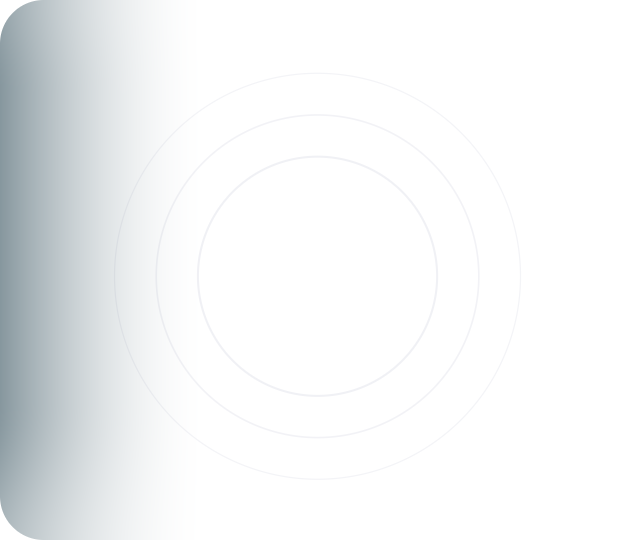
Reproduce this background procedurally as a Shadertoy shader.

```glsl
#define CORNER_RADIUS 0.081
#define SHADE_WIDTH 0.386
#define SHADE_FALLOFF 1.85
#define SHADE_DEPTH vec3(0.475, 0.410, 0.382)
#define RING_CENTRE vec2(0.588, 0.4884)
#define RING_RADIUS 0.2215
#define RING_STEP 0.0772
#define RING_WIDTH 0.0038
#define RING_TINT vec3(0.058, 0.056, 0.040)

float roundedBox(vec2 p, vec2 halfSize, float radius) {
    vec2 q = abs(p) - halfSize + radius;
    return length(max(q, 0.0)) + min(max(q.x, q.y), 0.0) - radius;
}

// Darkness falling off from the left edge, softer towards both ends
float sideShade(vec2 p) {
    float strength = pow(clamp(1.0 - p.x / SHADE_WIDTH, 0.0, 1.0), SHADE_FALLOFF);
    float bottomFade = mix(0.68, 1.0, smoothstep(-0.03, 0.26, p.y));
    float topFade = mix(0.88, 1.0, smoothstep(0.0, 0.18, 1.0 - p.y));
    return strength * bottomFade * topFade;
}

// Antialiased coverage of a thin circle
float ring(float dist, float radius, float width, float pixel) {
    float edge = abs(dist - radius) - 0.5 * width;
    return clamp(0.5 - edge / pixel, 0.0, 1.0) * min(1.0, width / pixel);
}

void mainImage(out vec4 fragColor, in vec2 fragCoord) {
    float pixel = 1.0 / iResolution.y;
    vec2 p = fragCoord * pixel;
    vec2 halfCanvas = 0.5 * iResolution.xy * pixel;

    // Shaded card with rounded corners on white
    float cardEdge = roundedBox(p - halfCanvas, halfCanvas, CORNER_RADIUS);
    float card = clamp(0.5 - cardEdge / pixel, 0.0, 1.0);
    vec3 color = vec3(1.0) - SHADE_DEPTH * sideShade(p) * card;

    // Concentric rings, thinner and fainter outwards
    float dist = length(p - RING_CENTRE);
    for (int i = 0; i < 3; i++) {
        float n = float(i);
        float width = RING_WIDTH * (1.0 - 0.2 * n);
        float coverage = ring(dist, RING_RADIUS + RING_STEP * n, width, pixel);
        color *= 1.0 - RING_TINT * coverage * (1.0 - 0.1 * n);
    }

    fragColor = vec4(color, 1.0);
}
```
